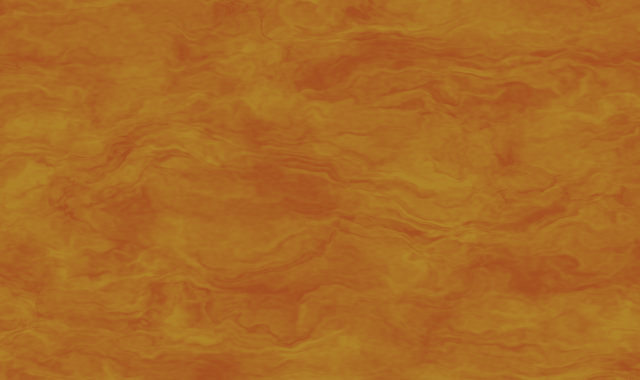
Give the GLSL for this texture, as a Shadertoy shader.

```glsl
// Rust and ochre burl veneer: soft stretched clouds, dark veins and fine fibres.
#define RUST vec3(0.650, 0.33, 0.128)
#define OCHRE vec3(0.686, 0.492, 0.152)
#define BALANCE 0.535
#define CLOUD_SCALE vec2(2.9, 7.5)
#define CLOUD_CONTRAST 1.62
#define WARP vec2(0.20, 0.12)
#define VEIN_SCALE vec2(3.0, 7.5)
#define VEIN_DEPTH 0.34
#define FIBRE_SCALE vec2(11.0, 52.0)
#define FIBRE_DEPTH 0.52
#define GRAIN_DEPTH 0.22

// Unit gradient at a lattice point
vec2 latticeGradient(vec2 cell) {
    uvec2 q = uvec2(ivec2(cell)) * uvec2(1597334673u, 3812015801u);
    uint h = (q.x ^ q.y) * 1597334673u;
    h = (h ^ (h >> 15)) * 2246822519u;
    float angle = float((h ^ (h >> 13)) & 65535u) / 65536.0 * 6.28319;
    return vec2(cos(angle), sin(angle));
}

float gradientNoise(vec2 p) {
    vec2 i = floor(p), f = p - i;
    vec2 u = f * f * f * (f * (f * 6.0 - 15.0) + 10.0);
    vec2 e = vec2(1.0, 0.0);
    float a = dot(latticeGradient(i), f);
    float b = dot(latticeGradient(i + e.xy), f - e.xy);
    float c = dot(latticeGradient(i + e.yx), f - e.yx);
    float d = dot(latticeGradient(i + e.xx), f - e.xx);
    return mix(mix(a, b, u.x), mix(c, d, u.x), u.y);
}

float fbm(vec2 p) {
    float sum = 0.0, amplitude = 0.5;
    for (int octave = 0; octave < 5; octave++) {
        sum += amplitude * gradientNoise(p);
        p = mat2(1.98, 0.16, -0.16, 1.98) * p + 17.3;
        amplitude *= 0.58;
    }
    return sum;
}

void mainImage(out vec4 fragColor, in vec2 fragCoord) {
    vec2 uv = fragCoord / iResolution.y;

    // Bend the grain: broad swells, then smaller swirls
    vec2 swell = vec2(fbm(uv * vec2(1.6, 2.4) + 3.7), fbm(uv * vec2(1.5, 2.6) + 41.2));
    vec2 p = uv + WARP * 2.0 * swell;
    p += 0.35 * WARP * vec2(fbm(p * vec2(5.0, 9.0) + 8.1), fbm(p * vec2(5.0, 9.0) + 63.4));

    // Rust and ochre clouds, longer than high
    float clouds = fbm(p * CLOUD_SCALE + 5.3);

    // Broken dark veins along noise contours
    float contour = abs(fbm(p * VEIN_SCALE + 29.6));
    float presence = smoothstep(0.0, 0.28, gradientNoise(p * vec2(2.4, 5.0) + 77.7));
    float veins = (1.0 - smoothstep(0.0, 0.06, contour)) * presence;

    // Fine fibres that follow the bent grain, and faint speckle
    float fibres = gradientNoise(p * FIBRE_SCALE + 11.9)
                 + 0.6 * gradientNoise(p * FIBRE_SCALE * vec2(2.2, 1.7) + 36.8);
    fibres *= 0.8 + 1.2 * gradientNoise(uv * vec2(3.0, 5.0) + 52.5);
    float grain = gradientNoise(uv * vec2(55.0, 90.0) + 90.1);

    float tone = BALANCE + CLOUD_CONTRAST * clouds - VEIN_DEPTH * veins
               + FIBRE_DEPTH * fibres + GRAIN_DEPTH * grain;
    fragColor = vec4(mix(RUST, OCHRE, clamp(tone, -0.1, 1.1)), 1.0);
}
```
